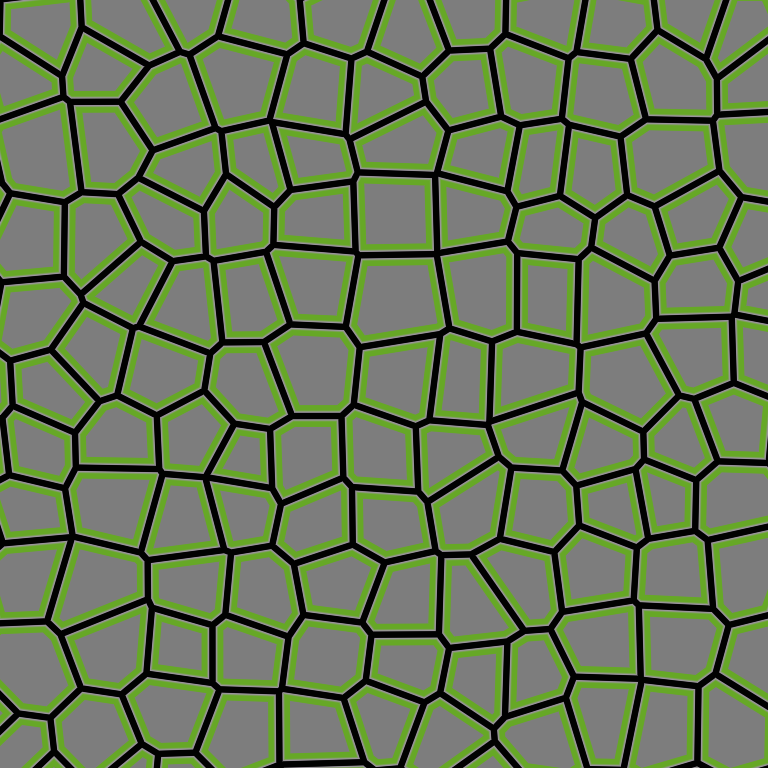
A Shadertoy shader for this pattern:

```glsl
#define CELLS 10.7          // cells along the canvas height
#define JITTER 0.66         // scatter of the seeds within their squares
#define BLACK_EDGE 0.045    // distances from the cell wall, in cell units
#define RIM_START 0.050
#define RIM_FULL 0.086
#define RIM_END 0.152
#define WALL_COLOR vec3(0.005)
#define HALO_COLOR vec3(0.61, 0.58, 0.62)
#define RIM_COLOR vec3(0.40, 0.66, 0.15)
#define FILL_COLOR vec3(0.49)

vec2 hash2(vec2 cell) {
    vec2 q = vec2(dot(cell, vec2(127.1, 311.7)), dot(cell, vec2(269.5, 183.3)));
    return fract(sin(q) * 43758.55);
}

// Seed of a lattice square, moved off its centre
vec2 seedPoint(vec2 cell) {
    return cell + 0.5 + JITTER * (hash2(cell) - 0.5);
}

// Exact distance to the nearest Voronoi wall
float wallDistance(vec2 p) {
    vec2 base = floor(p), nearCell = base, nearOffset = vec2(0.0);
    float nearest = 1e3;

    // Find the closest seed
    for (int y = -1; y <= 1; y++)
    for (int x = -1; x <= 1; x++) {
        vec2 cell = base + vec2(x, y);
        vec2 offset = seedPoint(cell) - p;
        float d = dot(offset, offset);
        if (d < nearest) {
            nearest = d;
            nearCell = cell;
            nearOffset = offset;
        }
    }

    // Measure to the bisectors with its neighbours
    float wall = 1e3;
    for (int y = -2; y <= 2; y++)
    for (int x = -2; x <= 2; x++) {
        if (x == 0 && y == 0) continue;
        vec2 offset = seedPoint(nearCell + vec2(x, y)) - p;
        vec2 middle = 0.5 * (nearOffset + offset);
        wall = min(wall, dot(middle, normalize(offset - nearOffset)));
    }
    return wall;
}

void mainImage(out vec4 fragColor, in vec2 fragCoord) {
    float pixel = CELLS / iResolution.y;
    float d = wallDistance(fragCoord * pixel);
    float aa = 0.6 * pixel;

    // Nested bands from the wall inward: black, halo, green rim, fill
    vec3 color = mix(HALO_COLOR, RIM_COLOR, smoothstep(RIM_START, RIM_FULL, d));
    color = mix(color, FILL_COLOR, smoothstep(RIM_END - aa, RIM_END + aa, d));
    color = mix(WALL_COLOR, color, smoothstep(BLACK_EDGE - aa, BLACK_EDGE + aa, d));
    fragColor = vec4(color, 1.0);
}
```
